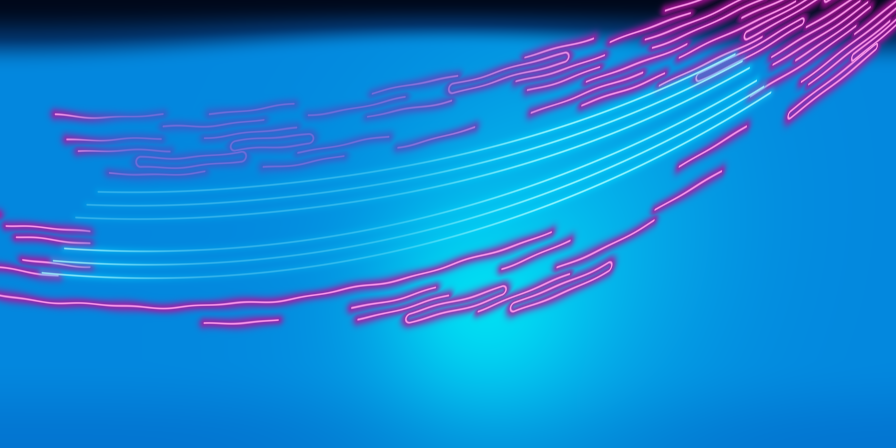
Reproduce this background procedurally as a WebGL 1 fragment shader.

```glsl
precision highp float;
// Neon ribbon sweeping from the left up to the top right over a blue field.
// A band between two curves gives each point a lane coordinate; hashed dashes
// and hollow capsules fill the pink lanes, long cyan threads run between them.

uniform vec2 u_resolution;

#define LANE_STEP 0.065   // spacing of pink lanes across the band
#define DASH_CELL 0.33    // length of the cell that holds one dash
#define LINE_WIDTH 0.0016
#define PINK_GLOW 0.013
#define CYAN_GLOW 0.010
#define WOBBLE 0.006

float hash(vec2 p) {
    return fract(sin(dot(p, vec2(127.1, 311.7))) * 43758.545);
}

float upperEdge(float x) {
    float d = x - 0.25;
    return 0.714 + 0.155 * d * d;
}

float lowerEdge(float x) {
    float d = x - 0.35;
    return 0.315 + 0.21 * d * d + 0.01 * d * d * d * d;
}

// Distance to a stretch of a lane, from its centre, half length and offset
float stretch(float x, float mid, float halfLen, float offset, float slant) {
    return length(vec2(max(abs(x - mid) - halfLen, 0.0) / slant, offset));
}

float stroke(float d, float pixel) {
    return 1.0 - smoothstep(0.0, LINE_WIDTH + pixel, d);
}

float halo(float d, float size) {
    return exp(-d * d / (size * size));
}

// Whether a dash centred at x may lie in this lane
bool pinkZone(float x, float lane) {
    bool upper = x > 0.22 && lane > -0.1
        && lane < mix(0.31, 0.52, smoothstep(1.2, 1.65, x));
    bool right = x > 1.74 && lane > -0.1 && lane < 1.15;
    float lowerLimit = 1.22 + 0.2 * smoothstep(0.9, 1.3, x)
        - 0.28 * smoothstep(1.45, 1.65, x);
    bool lower = x > 0.25 && lane < lowerLimit
        && lane > (x < 1.35 ? 1.06 : 0.96);
    bool left = x < 0.19 && lane > 0.3 && lane < 0.95;
    return upper || right || lower || left;
}

float pinkDistance(float x, float v, float thick, float slant) {
    // The long unbroken lower line
    float nearest = stretch(x, 0.55, 0.68, (v - 1.0) * thick, slant);
    float base = floor(v / LANE_STEP + 0.5);
    for (int k = -2; k <= 2; k++) {
        float id = base + float(k);
        float lane = id * LANE_STEP;
        float shift = hash(vec2(id, 3.0));
        float cell = floor(x / DASH_CELL + shift);
        vec2 key = vec2(id, cell);
        float start = (cell - shift + 0.1 + 0.2 * hash(key)) * DASH_CELL;
        float end = (cell - shift + 0.9 - 0.2 * hash(key + 7.3)) * DASH_CELL;
        float mid = 0.5 * (start + end);
        float keep = lane > 1.0 ? 0.65 : 0.88;
        if (!pinkZone(mid, lane) || hash(key + 19.1) > keep) continue;
        if (mid < 0.19) end = min(end, 0.2);
        float d = stretch(x, 0.5 * (start + end), 0.5 * (end - start),
                          (v - lane) * thick, slant);
        float radius = 0.4 * LANE_STEP * thick * step(0.78, hash(key + 31.7));
        nearest = min(nearest, abs(d - radius));
    }
    return nearest;
}

vec3 background(vec2 p) {
    vec3 color = mix(vec3(0.01, 0.46, 0.82), vec3(0.01, 0.53, 0.87),
                     smoothstep(0.0, 0.2, p.y));
    vec2 q = p - vec2(1.2, 0.42);
    q = vec2(0.9 * q.x - 0.43 * q.y, 0.43 * q.x + 0.9 * q.y);
    color = mix(color, vec3(0.02, 0.73, 0.93),
                0.95 * exp(-dot(q * q, vec2(7.0, 4.5))));
    vec2 c = p - vec2(1.08, 0.32);
    color = mix(color, vec3(0.0, 0.9, 0.96), 0.85 * exp(-dot(c, c) * 24.0));
    // Night along the top, deeper at both corners
    float depth = 0.15 + 0.03 * cos(3.1 * p.x);
    float night = smoothstep(1.0 - depth, 1.02, p.y);
    color = mix(color, vec3(0.01, 0.22, 0.45), smoothstep(0.0, 0.5, night));
    return mix(color, vec3(0.0, 0.03, 0.1), smoothstep(0.3, 1.0, night));
}

void main() {
    vec2 p = gl_FragCoord.xy / u_resolution * vec2(2.0, 1.0);
    float pixel = 1.0 / u_resolution.y;
    vec3 color = background(p);

    // Band coordinates: v is 0 on the upper edge and 1 on the lower edge
    float top = upperEdge(p.x);
    float height = top - lowerEdge(p.x);
    float v = (top - p.y) / height;
    float slope = mix(0.31 * (p.x - 0.25), 0.45 * (p.x - 0.35), v);
    float slant = inversesqrt(1.0 + slope * slope);
    float thick = height * slant;

    // Pink dashes, paler on the upper left
    float wave = sin(p.x * 23.0 + v * 9.0) + 0.6 * sin(p.x * 51.0 - v * 14.0);
    float pink = pinkDistance(p.x, v + WOBBLE * wave, thick, slant);
    float vivid = max(smoothstep(0.75, 1.4, p.x), smoothstep(0.7, 1.0, v));
    vivid = max(vivid, 1.0 - smoothstep(0.1, 0.3, p.x));
    vec3 glowColor = mix(vec3(0.24, 0.36, 0.79), vec3(0.69, 0.06, 0.62), vivid);
    vec3 coreColor = mix(vec3(0.55, 0.45, 0.88), vec3(1.0, 0.62, 0.93), vivid);
    color = mix(color, glowColor, 0.8 * halo(pink, PINK_GLOW));
    color = mix(color, coreColor, stroke(pink, pixel) * mix(0.65, 0.95, vivid));

    // Cyan threads in two groups of three, brightening to the right
    for (int i = 0; i < 6; i++) {
        float n = float(i);
        float group = floor(n / 3.0);
        float lane = 0.36 + 0.33 * group + 0.075 * mod(n, 3.0)
            + 0.06 * (1.0 - group) * smoothstep(0.5, 1.6, p.x);
        float start = 0.22 - 0.025 * n;
        float end = 1.64 + 0.016 * n;
        float d = stretch(p.x, 0.5 * (start + end), 0.5 * (end - start),
                          (v - lane) * thick, slant);
        float power = mix(0.32, 1.0, smoothstep(0.85, 1.3, p.x))
            + 0.55 * group * (1.0 - smoothstep(0.1, 0.5, p.x));
        color = mix(color, vec3(0.0, 0.85, 1.0), 0.45 * power * halo(d, CYAN_GLOW));
        color = mix(color, vec3(0.65, 0.98, 1.0), 0.9 * power * stroke(d, pixel));
    }
    gl_FragColor = vec4(color, 1.0);
}
```
